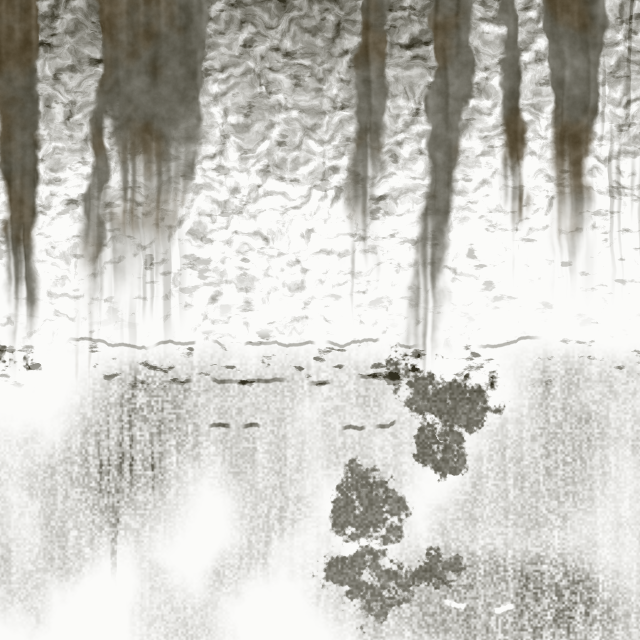
Reproduce this texture procedurally as a three.js fragment shader.

```glsl
varying vec2 vUv;

float hash(vec2 p) {
  p = fract(p * vec2(0.1031, 0.1137));
  p += dot(p, p.yx + 33.33);
  return fract((p.x + p.y) * p.x * 17.0);
}

float noise(vec2 p) {
  vec2 i = floor(p), f = fract(p);
  f = f * f * (3.0 - 2.0 * f);
  return mix(mix(hash(i), hash(i + vec2(1.0, 0.0)), f.x),
             mix(hash(i + vec2(0.0, 1.0)), hash(i + 1.0), f.x), f.y);
}

float fbm(vec2 p) {
  float sum = 0.0, amp = 0.5;
  for (int i = 0; i < 5; i++) {
    sum += amp * noise(p);
    p = mat2(1.6, 1.2, -1.2, 1.6) * p + 7.3;
    amp *= 0.5;
  }
  return sum;
}

// Parabola through three values at t = 0, 0.5 and 1
float bend(vec3 v, float t) {
  return v.x * (1.0 - t) * (1.0 - 2.0 * t) + v.y * 4.0 * t * (1.0 - t) + v.z * t * (2.0 * t - 1.0);
}

// Stain running from the top edge down to a frayed end
float drip(vec2 p, vec3 center, vec3 halfWidth, float bottom, float fadeStart, float fray) {
  float t = (1.0 - p.y) / (1.0 - bottom);
  float k = clamp(t, 0.0, 1.1);
  float edge = abs(p.x - bend(center, k)) - bend(halfWidth, k);
  float feather = 0.003 + 0.012 * k * k;
  return (1.0 - smoothstep(-feather, feather, edge))
       * (1.0 - smoothstep(fadeStart, 1.1, t + fray));
}

float blot(vec2 p, vec2 center, vec2 radius) {
  return 1.0 - smoothstep(0.5, 1.25, length((p - center) / radius));
}

// Broken horizontal crack between two ends
float crack(vec2 p, float y, float left, float right, float width) {
  float wander = (fbm(vec2(p.x * 22.0, y * 90.0)) - 0.5) * 0.035;
  float line = 1.0 - smoothstep(width * 0.3, width, abs(p.y - y - wander));
  float span = smoothstep(left, left + 0.03, p.x) * (1.0 - smoothstep(right - 0.03, right, p.x));
  return line * span * smoothstep(0.35, 0.6, noise(vec2(p.x * 38.0, y * 50.0)));
}

float drips(vec2 p, float fray) {
  float d = drip(p, vec3(0.020, 0.030, 0.037), vec3(0.032, 0.029, 0.012), 0.466, 0.65, fray);
  d = max(d, drip(p, vec3(0.241, 0.225, 0.198), vec3(0.078, 0.082, 0.055), 0.57, 0.35, fray));
  d = max(d, 0.9 * drip(p, vec3(0.170, 0.153, 0.131), vec3(0.012, 0.016, 0.013), 0.47, 0.5, fray));
  d = max(d, 0.9 * drip(p, vec3(0.586, 0.574, 0.564), vec3(0.020, 0.021, 0.018), 0.59, 0.5, fray));
  d = max(d, 0.92 * drip(p, vec3(0.710, 0.689, 0.656), vec3(0.033, 0.027, 0.020), 0.45, 0.5, fray));
  d = max(d, drip(p, vec3(0.790, 0.797, 0.802), vec3(0.009, 0.017, 0.010), 0.65, 0.65, fray));
  return max(d, drip(p, vec3(0.895, 0.898, 0.887), vec3(0.049, 0.031, 0.017), 0.60, 0.4, fray));
}

float darkPatches(vec2 p) {
  float d = blot(p, vec2(0.70, 0.375), vec2(0.078, 0.058));
  d = max(d, blot(p, vec2(0.68, 0.30), vec2(0.050, 0.038)));
  d = max(d, 0.75 * blot(p, vec2(0.635, 0.425), vec2(0.045, 0.025)));
  d = max(d, 0.85 * blot(p, vec2(0.57, 0.205), vec2(0.068, 0.065)));
  d = max(d, blot(p, vec2(0.56, 0.11), vec2(0.070, 0.045)));
  d = max(d, 0.85 * blot(p, vec2(0.65, 0.10), vec2(0.100, 0.030)));
  d = max(d, 0.8 * blot(p, vec2(0.60, 0.06), vec2(0.065, 0.040)));
  return max(d, 0.6 * blot(p, vec2(0.01, 0.44), vec2(0.055, 0.030)));
}

void main() {
  vec2 p = vUv;
  float coarse = fbm(p * 9.0);
  float fine = fbm(p * 70.0 + 4.0);
  float grain = noise(p * 260.0);
  float streak = noise(vec2(p.x * 150.0 + coarse * 3.0, p.y * 7.0));
  vec2 warp = vec2(fbm(p * vec2(24.0, 19.0)), fbm(p * 26.0 + 40.0)) - 0.5;

  // Rough plaster, shaded from above
  vec2 bump = p * vec2(48.0, 66.0) + warp * 3.0;
  float relief = fbm(bump) - fbm(bump + vec2(0.35, -0.6));
  float upper = smoothstep(0.44, 0.50, p.y);
  float tone = mix(-0.15, 0.70, smoothstep(0.52, 1.05, p.y)) - 0.17 * smoothstep(0.70, 0.76, p.x);
  float ink = upper * max(0.0, tone + relief * 1.1 + (coarse - 0.5) * 0.35 + (fine - 0.5) * 0.3);

  // Dark drips with a flaked pale gap
  float fray = (streak - 0.5) * 0.4 + warp.y * 0.3;
  float stain = drips(p + warp * vec2(0.035, 0.02), fray);
  vec2 slanted = p + vec2((p.y - 0.74) * 0.11, 0.0) + warp * 0.02;
  stain *= 1.0 - 0.9 * blot(slanted, vec2(0.178, 0.74), vec2(0.012, 0.085));
  float body = 0.92 + (coarse - 0.5) * 0.5 + (streak - 0.5) * 0.2 + (fine - 0.5) * 0.25;
  ink = mix(ink, body, stain);

  // Faint runs under the drips
  float runs = smoothstep(0.55, 0.9, streak) * smoothstep(0.5, 0.75, p.y);
  ink += 0.3 * runs * smoothstep(0.86, 0.92, p.x) * (1.0 - stain);
  ink += 0.25 * smoothstep(0.35, 0.8, streak) * blot(p, vec2(0.23, 0.58), vec2(0.06, 0.13));

  // Weathered lower wall
  float lower = 1.0 - smoothstep(0.40, 0.47, p.y + warp.y * 0.03);
  float haze = 0.3 * smoothstep(0.38, 0.68, fbm(p * vec2(7.0, 5.0) + 11.0));
  haze += 0.30 * blot(p, vec2(0.21, 0.30), vec2(0.10, 0.16));
  haze += 0.40 * blot(p, vec2(0.76, 0.06), vec2(0.24, 0.08));
  haze += 0.12 * smoothstep(0.76, 0.9, p.x);
  ink += lower * haze * (0.2 + 0.9 * grain + 0.5 * (streak - 0.5));
  ink += lower * 0.35 * smoothstep(0.66, 0.9, streak) * grain * blot(p, vec2(0.20, 0.22), vec2(0.06, 0.16));
  float patches = darkPatches(p + warp * 0.09);
  float worn = smoothstep(0.28, 0.62, patches * 0.75 + (fine - 0.5) * 0.9 + (grain - 0.5) * 0.25);
  ink = mix(ink, 0.78 + (grain - 0.5) * 0.3 + (coarse - 0.5) * 0.4, worn * smoothstep(0.0, 0.3, patches));

  // Chips and cracks along the ledge
  float chips = smoothstep(0.62, 0.74, fbm(p * vec2(34.0, 75.0) + 21.0));
  ink += chips * (0.65 * blot(p, vec2(0.5, 0.435), vec2(0.75, 0.045)) + 0.3 * smoothstep(0.46, 0.6, p.y) * (1.0 - stain));
  ink += 0.4 * crack(p, 0.465, 0.10, 0.85, 0.004);
  ink += 0.5 * crack(p, 0.410, 0.20, 0.64, 0.005);
  ink += 0.6 * crack(p, 0.337, 0.31, 0.65, 0.005);
  ink -= 0.5 * crack(p, 0.055, 0.68, 0.82, 0.006);

  // Ink to olive grey, browner in the deepest stains
  ink = clamp(ink, 0.0, 1.2);
  vec3 color = mix(vec3(0.985, 0.985, 0.978), vec3(0.33, 0.32, 0.27), ink);
  color += vec3(0.03, 0.0, -0.03) * stain * smoothstep(0.5, 0.7, coarse);
  gl_FragColor = vec4(color, 1.0);
}
```
